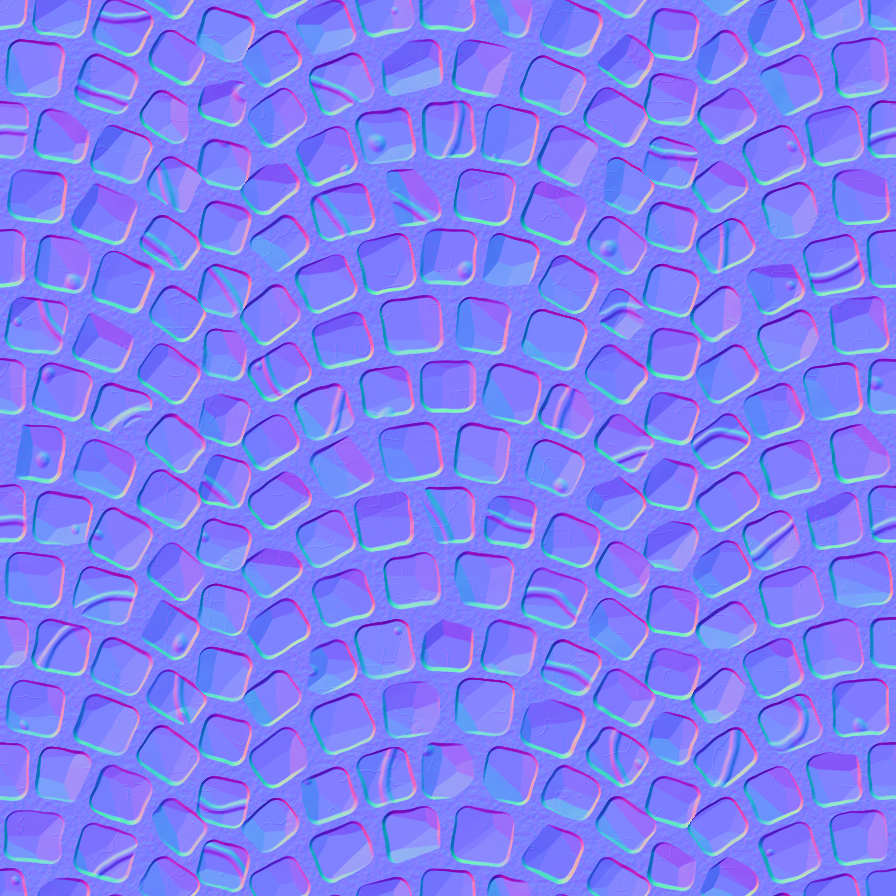
Give the GLSL for this texture map, as a WebGL 2 fragment shader.

```glsl
#version 300 es
precision highp float;
// Tangent-space normal map of chipped cobblestones laid in repeating arches.

uniform vec2 u_resolution;
out vec4 fragColor;

// Layout, in canvas widths
const float ARCH_WIDTH = 0.5;
const float ARCH_RADIUS = 0.344;
const float HALF_ANGLE = 0.8135;    // arch centre to valley, in radians
const float ROWS = 14.0;
const float ROW_SHIFT = -0.003;
const float HALF_GAP = 0.0027;
const float CORNER = 0.0155;

// Relief
const float STONE_HEIGHT = 0.0075;
const float EDGE_WIDTH = 0.0046;
const float GROUND_GRAIN = 0.00042;
const float CRACK_DEPTH = 0.00025;
const float GROOVE_DEPTH = 0.0032;
const float GROOVE_WIDTH = 0.0042;
const float SAMPLE_STEP = 0.0007;

struct Stone {
    vec2 center;
    vec2 halfSize;
    float angle;
    vec2 id;
};

vec3 random3(vec3 p) {
    p = fract(p * vec3(0.1031, 0.1030, 0.0973));
    p += dot(p, p.yxz + 33.33);
    return fract((p.xxy + p.yxx) * p.zyx);
}

float noise(vec2 p) {
    vec2 i = floor(p), f = fract(p);
    f = f * f * f * (f * (f * 6.0 - 15.0) + 10.0);
    float a = random3(vec3(i, 1.0)).x;
    float b = random3(vec3(i + vec2(1, 0), 1.0)).x;
    float c = random3(vec3(i + vec2(0, 1), 1.0)).x;
    float d = random3(vec3(i + vec2(1, 1), 1.0)).x;
    return mix(mix(a, b, f.x), mix(c, d, f.x), f.y);
}

vec2 rotate(vec2 p, float a) {
    return vec2(cos(a) * p.x - sin(a) * p.y, sin(a) * p.x + cos(a) * p.y);
}

float roundedBox(vec2 p, vec2 halfSize) {
    vec2 q = abs(p) - halfSize + CORNER;
    return length(max(q, 0.0)) + min(max(q.x, q.y), 0.0) - CORNER;
}

float stoneDistance(vec2 p, Stone s) {
    return roundedBox(rotate(p - s.center, -s.angle), s.halfSize);
}

// Even rows hold 8 stones per arch, odd rows 7; all rows share the valleys
float stonesInRow(float row) { return 8.0 - mod(row, 2.0); }

Stone makeStone(float index, float row) {
    float count = stonesInRow(row);
    float along = (index + 0.5 * mod(row, 2.0)) / count;
    float arch = ceil(along - 0.501);
    float theta = (along - arch) * 2.0 * HALF_ANGLE;
    float valley = smoothstep(0.62, 0.81, abs(theta));
    float turn = theta * (1.0 - 0.7 * valley);
    vec2 id = vec2(mod(index, 2.0 * count), mod(row, ROWS));
    vec3 r = random3(vec3(id, 5.0)), jitter = random3(vec3(id, 6.0)) - 0.5;
    vec2 center = vec2(arch * ARCH_WIDTH + ARCH_RADIUS * sin(theta),
        row / ROWS + ROW_SHIFT - ARCH_RADIUS * (1.0 - cos(theta)));
    vec2 cell = 0.5 * vec2(min(ARCH_RADIUS * 2.0 * HALF_ANGLE / count, 0.074), cos(turn) / ROWS);
    vec2 halfSize = (cell - HALF_GAP) * (1.0 - 0.1 * r.xy * r.xy) * (1.0 - 0.1 * valley);
    return Stone(center + 0.003 * jitter.xy, halfSize, 0.14 * jitter.z - turn, id);
}

Stone nearestStone(vec2 p) {
    float arch = round(p.x / ARCH_WIDTH);
    float theta = asin((p.x - arch * ARCH_WIDTH) / ARCH_RADIUS);
    float along = arch + 0.5 * theta / HALF_ANGLE;
    float row = round((p.y - ROW_SHIFT + ARCH_RADIUS * (1.0 - cos(theta))) * ROWS);
    float best = 1e3;
    Stone nearest;
    for (float j = row - 1.0; j <= row + 1.0; j++) {
        float index = round(along * stonesInRow(j) - 0.5 * mod(j, 2.0));
        for (float i = -1.0; i <= 1.0; i++) {
            Stone s = makeStone(index + i, j);
            float d = stoneDistance(p, s);
            if (d < best) { best = d; nearest = s; }
        }
    }
    return nearest;
}

float stoneHeight(vec2 p, Stone s) {
    vec2 seed = s.id * 7.3, q = p - s.center;
    vec2 warped = q + 0.006 * (vec2(noise(p * 45.0 + seed), noise(p * 45.0 - seed)) - 0.5);
    float h = STONE_HEIGHT + dot(q, random3(vec3(s.id, 9.0)).xy - 0.5) * 0.1;

    // Flat cuts; the steep ones sink a corner into the ground
    float cut = 0.0;
    for (float i = 0.0; i < 4.0; i++) {
        vec3 r = random3(vec3(s.id, 11.0 + i));
        vec2 direction = rotate(vec2(1, 0), 6.2832 * r.x);
        float slope = mix(0.1, 0.42, r.z * r.z);
        cut = max(cut, slope * (dot(mix(q, warped, 0.4), direction) - mix(0.001, 0.026, r.y)));
    }
    h -= cut;

    // Curved groove and ragged dent on some stones
    vec3 g = random3(vec3(s.id, 17.0)), c = random3(vec3(s.id, 19.0));
    float bend = mix(0.03, 0.16, g.y);
    float arc = length(warped - rotate(vec2(bend + 0.03 * (g.z - 0.5), 0), 6.2832 * c.x)) - bend;
    h -= step(g.x, 0.2) * GROOVE_DEPTH * exp(-pow(abs(arc / GROOVE_WIDTH), 3.0));
    float radius = mix(0.004, 0.012, g.y);
    float dent = length(warped - 0.055 * (c.yz - 0.5)) / radius;
    h -= step(c.x, 0.17) * 0.25 * radius * smoothstep(1.0, 0.2, dent);

    // Hairline cracks and worn rim, wider on the lower side
    float crack = smoothstep(0.035, 0.0, abs(noise(p * 48.0 + seed) - 0.5 + 0.12 * noise(p * 170.0)));
    h -= CRACK_DEPTH * crack * smoothstep(0.5, 0.65, noise(p * 30.0 - seed));
    float rim = stoneDistance(p, s) + 0.002 * (noise(p * 60.0 + seed) - 0.5);
    float width = EDGE_WIDTH * (0.65 + 0.7 * noise(p * 35.0 - seed) - 9.0 * q.y);
    return h * smoothstep(0.0, width, -rim);
}

float surfaceHeight(vec2 p, Stone s) {
    float grain = noise(p * 210.0) + 0.5 * noise(p * 400.0 + 9.0);
    float ground = GROUND_GRAIN * grain + 0.001 * noise(p * 28.0);
    return max(ground, stoneHeight(p, s) + 0.04 * GROUND_GRAIN * grain);
}

void main() {
    vec2 p = gl_FragCoord.xy / u_resolution;
    Stone s = nearestStone(p);
    vec2 e = vec2(SAMPLE_STEP, 0.0);
    vec2 slope = vec2(surfaceHeight(p + e.xy, s) - surfaceHeight(p - e.xy, s),
        surfaceHeight(p + e.yx, s) - surfaceHeight(p - e.yx, s)) / (2.0 * SAMPLE_STEP);
    // Green points down the canvas
    vec3 normal = normalize(vec3(-slope.x, slope.y, 1.0));
    fragColor = vec4(0.5 + 0.5 * normal, 1.0);
}
```
